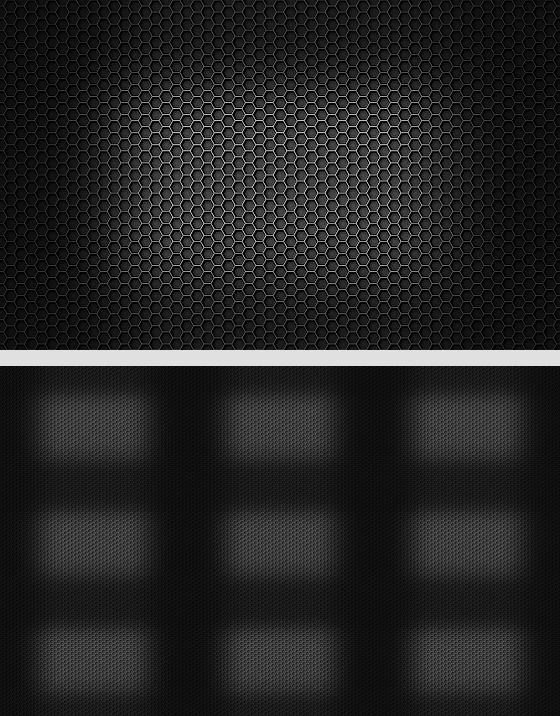
Top, the tile; bottom, the same tile 3 across and 3 down.
Give the GLSL for this pattern, as a WebGL 1 fragment shader.

```glsl
precision highp float;
uniform vec2 u_resolution;

const float PI = 3.14159265;
const vec2 PERIOD = vec2(1.7320508, 1.0); // two staggered cells, one row high
const vec2 REPEATS = vec2(27.0, 29.0);

// Flat-topped hexagon: 0 at the centre, 0.5 on the border of a cell
float hexRadius(vec2 p) {
    p = abs(p);
    return max(p.y, dot(p, vec2(0.8660254, 0.5)));
}

// Offset from the centre of the nearest cell
vec2 hexOffset(vec2 p) {
    vec2 a = mod(p, PERIOD) - 0.5 * PERIOD;
    vec2 b = mod(p + 0.5 * PERIOD, PERIOD) - 0.5 * PERIOD;
    return dot(a, a) < dot(b, b) ? a : b;
}

// Coverage of everything inside the given radius
float inside(float d, float radius, float blur) {
    return 1.0 - smoothstep(radius - blur, radius + blur, d);
}

// Broad glow that fades to the edges and wraps on both axes
float glow(vec2 uv) {
    vec2 g = sin(PI * (uv + vec2(0.0, 0.02)));
    g *= g;
    return 0.27 + 0.83 * smoothstep(0.0, 0.75, g.x) * mix(0.22, 1.0, smoothstep(0.0, 0.9, g.y));
}

void main() {
    vec2 uv = gl_FragCoord.xy / u_resolution;
    vec2 size = REPEATS * PERIOD;
    vec2 p = uv * size;
    vec2 q = hexOffset(p);
    float blur = 0.42 * REPEATS.y / u_resolution.y;

    // Slow drift of the cells, constant within each one
    vec2 cell = 2.0 * PI * (p - q) / size;
    float drift = sin(9.0 * cell.x + 2.0 * cell.y) * sin(7.0 * cell.y - 3.0 * cell.x);

    // Black recess holding a raised face, pushed to the lower right
    vec2 f = q - vec2(0.055 + 0.015 * drift, -0.04);
    float faceD = hexRadius(f);
    float faceShade = 0.225 + 0.1 * f.x - 0.08 * f.y + 0.015 * drift;
    float shade = mix(0.0, faceShade, inside(faceD, 0.345, blur));

    // Small knob with a faint groove around it
    shade = mix(shade, 0.16, inside(faceD, 0.21, blur));
    shade = mix(shade, 0.25, inside(faceD, 0.175, blur));

    // Bright thin wire along the cell borders, lit from below
    float wire = 1.0 - inside(hexRadius(q), 0.457, blur);
    shade = mix(shade, 0.66 - 0.2 * q.y, wire);

    gl_FragColor = vec4(vec3(shade * glow(uv)), 1.0);
}
```
